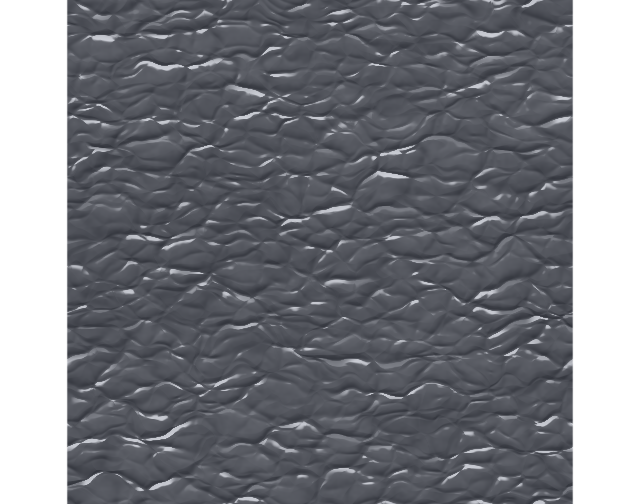
Write a WebGL 2 fragment shader that draws this texture.

```glsl
#version 300 es
precision highp float;
// Grey embossed leather: a square panel between plain white side margins.
// Two layers of warped, rounded cells form a height field; its slope towards
// a light above gives dark creases and short glossy streaks. All noise wraps.

uniform vec2 u_resolution;
out vec4 fragColor;

vec2 hash2(vec2 p) {
  vec3 q = fract(p.xyx * vec3(0.1031, 0.1030, 0.0973));
  q += dot(q, q.yzx + 33.33);
  return fract((q.xx + q.yz) * q.zy);
}

// Value noise in 0..1 that repeats after one unit of p; grid is whole cells.
float noise(vec2 p, vec2 grid, float seed) {
  vec2 c = p * grid;
  vec2 i = floor(c);
  vec2 f = c - i;
  f = f * f * f * (f * (f * 6.0 - 15.0) + 10.0);
  float a = hash2(mod(i, grid) + seed).x;
  float b = hash2(mod(i + vec2(1, 0), grid) + seed).x;
  float d = hash2(mod(i + vec2(0, 1), grid) + seed).x;
  float e = hash2(mod(i + vec2(1, 1), grid) + seed).x;
  return mix(mix(a, b, f.x), mix(d, e, f.x), f.y);
}

// Gap between the two nearest cell centres, rounded off at the creases.
float creaseGap(vec2 p, vec2 grid, float seed, float rounding) {
  vec2 c = p * grid;
  vec2 i = floor(c);
  vec2 f = c - i;
  float near = 9.0, second = 9.0;
  for (int y = -1; y <= 1; y++) {
    for (int x = -1; x <= 1; x++) {
      vec2 o = vec2(x, y);
      vec2 centre = o + 0.05 + 0.9 * hash2(mod(i + o, grid) + seed);
      float d = length(centre - f);
      second = min(second, max(near, d));
      near = min(near, d);
    }
  }
  float gap = second - near;
  return sqrt(gap * gap + rounding * rounding) - rounding;
}

float height(vec2 p) {
  // Coarse and fine bending of the cell outlines
  vec2 w = p;
  w.x += 0.036 * (noise(p, vec2(10, 13), 11.0) - 0.5);
  w.y += 0.028 * (noise(p, vec2(11, 12), 37.0) - 0.5);
  w.x += 0.016 * (noise(p, vec2(27, 36), 53.0) - 0.5);
  w.y += 0.012 * (noise(p, vec2(32, 36), 71.0) - 0.5);

  // Pillowed cells whose depth varies across the hide
  float depth = 0.25 + 1.4 * noise(p, vec2(11, 14), 97.0);
  float large = 1.0 - exp(-4.4 * creaseGap(w, vec2(10, 17), 5.0, 0.09));
  float small = 1.0 - exp(-4.0 * creaseGap(w, vec2(19, 29), 131.0, 0.16));
  float h = 0.0165 * depth * large + 0.0080 * (1.6 - depth * 0.6) * small;

  // Rolling surface and small lumps
  h += 0.009 * noise(w, vec2(13, 18), 151.0);
  h += 0.0038 * noise(w, vec2(34, 46), 163.0);
  return h + 0.0013 * noise(p, vec2(60, 82), 173.0);
}

void main() {
  vec2 uv = gl_FragCoord.xy / u_resolution;
  const float margin = 0.105;
  vec2 p = vec2((uv.x - margin) / (1.0 - 2.0 * margin), uv.y);

  // Slope towards a light above and a little to the left
  const float stepSize = 0.0022;
  float h = height(p);
  float hx = (height(p + vec2(stepSize, 0)) - h) / stepSize;
  float hy = (height(p + vec2(0, stepSize)) - h) / stepSize;
  float facing = 0.3 * hx - hy;

  // Soft shading, darker down in the creases
  float tone = 0.332 + 0.05 * clamp(facing, -1.8, 1.4);
  tone += clamp(1.8 * (h - 0.024), -0.03, 0.015);
  tone += 0.025 * (noise(p, vec2(4, 6), 191.0) - 0.5);
  tone += 0.012 * (noise(p, vec2(130, 130), 211.0) - 0.5);

  // Gloss on the upper rims, broken into short streaks and flecks
  float fleck = noise(p, vec2(80, 120), 223.0) - 0.5;
  float streak = smoothstep(0.3, 0.65, noise(p, vec2(17, 22), 239.0));
  float gloss = smoothstep(0.75, 1.6, facing + 0.7 * fleck);
  tone += 0.38 * gloss * mix(0.2, 1.0, streak);

  vec3 leather = tone + vec3(0.0, 0.01, 0.04);
  float edge = 1.0 / u_resolution.x;
  float panel = smoothstep(-edge, edge, 0.5 - margin - abs(uv.x - 0.5));
  fragColor = vec4(mix(vec3(1.0), leather, panel), 1.0);
}
```
